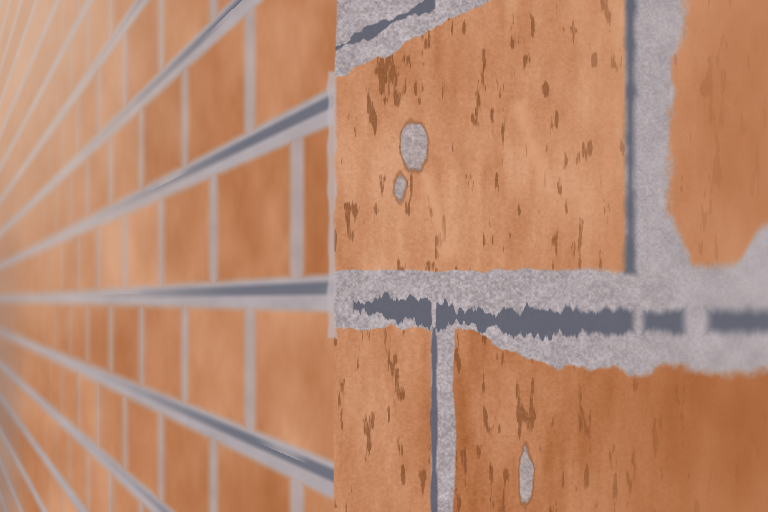
This texture is drawn by a Shadertoy shader. Its source:

```glsl
const vec3 CLAY_LIGHT = vec3(0.83, 0.61, 0.47);
const vec3 CLAY_DEEP = vec3(0.65, 0.39, 0.23);
const vec3 MORTAR = vec3(0.68, 0.64, 0.65);
const vec3 SHADOW = vec3(0.36, 0.37, 0.42);
const vec3 HAZE = vec3(0.86, 0.75, 0.67);
const vec2 VANISH = vec2(-0.137, 0.414); // where the side courses meet
const float CORNER = 0.652;
const float COURSE = 0.465;              // slope step between side courses
const float BRICK = 0.41;                // brick length in inverse depth
const float BRICK_PHASE = 1.395;

float hash(vec2 p) {
  vec3 q = fract(p.xyx * 0.1031);
  q += dot(q, q.yzx + 33.33);
  return fract((q.x + q.y) * q.z);
}

float noise(vec2 p) {
  vec2 i = floor(p), f = fract(p);
  f = f * f * (3.0 - 2.0 * f);
  return mix(mix(hash(i), hash(i + vec2(1, 0)), f.x),
             mix(hash(i + vec2(0, 1)), hash(i + vec2(1, 1)), f.x), f.y);
}

float fbm(vec2 p) {
  float sum = 0.0, amp = 0.533;
  for (int i = 0; i < 4; i++) {
    sum += amp * noise(p);
    p = p * 2.03 + 17.3;
    amp *= 0.5;
  }
  return sum;
}

float inside(float d, float blur) { return smoothstep(-blur, blur, d); }
float toJoint(float v) { return abs(fract(v + 0.5) - 0.5); }

float ellipse(vec2 p, vec2 c, vec2 r) {
  return (1.0 - length((p - c) / r)) * min(r.x, r.y);
}

float segment(vec2 p, vec2 a, vec2 b) {
  vec2 ab = b - a;
  return length(p - a - ab * clamp(dot(p - a, ab) / dot(ab, ab), 0.0, 1.0));
}

// Receding, out of focus wall
vec3 sideWall(vec2 p) {
  float depth = max(p.x - VANISH.x, 0.05);
  float v = ((VANISH.y - p.y) / depth + 0.03) / COURSE;
  float row = floor(v);
  float u = (1.0 / depth - BRICK_PHASE) / BRICK + 0.5 * mod(row + 1.0, 2.0);
  float blur = mix(0.014, 0.009, p.x / CORNER);
  float near = smoothstep(0.04, 0.24, p.x);

  float tone = mix(0.5, hash(vec2(floor(u), row) + 41.0), near);
  float stain = fbm(vec2(p.x * 16.0, p.y * 7.0) + row * 3.7);
  vec3 col = mix(CLAY_LIGHT, CLAY_DEEP, clamp(0.45 * tone + 0.9 * stain - 0.26, 0.0, 1.0));

  float bed = (0.047 - toJoint(v - 0.027) * COURSE) * depth;
  float head = (0.027 - toJoint(u) * BRICK) * depth * depth;
  float joint = max(inside(bed, blur), inside(head, blur * 0.8) * near * 0.85);
  col = mix(col, MORTAR + 0.08 * (fbm(p * 22.0) - 0.4), joint);

  float groove = inside((0.016 - toJoint(v) * COURSE) * depth, blur * 0.7);
  groove *= smoothstep(0.12, 0.5, p.x) * smoothstep(0.2, 0.55, noise(p * vec2(9, 5) + row));
  col = mix(col, SHADOW + 0.03, groove * 0.85);

  // Light veil above, dim border below
  float veil = (1.0 - smoothstep(0.0, 0.5, p.x)) * smoothstep(0.1, 1.0, p.y);
  float dim = (1.0 - smoothstep(0.0, 0.07, p.x)) * (1.0 - smoothstep(0.1, 0.8, p.y));
  return mix(mix(col, HAZE, veil * 0.65), MORTAR * 0.8, dim * 0.55);
}

// Near wall, sharp by the corner and softer to the right
vec3 frontWall(vec2 p, float pixel) {
  float soft = smoothstep(0.95, 1.5, p.x);
  float fine = 1.0 - 0.85 * soft;
  float blur = max(pixel, mix(0.0025, 0.015, soft));
  float ragged = (fbm(p * vec2(34, 22)) - 0.5) * 0.035;
  float grain = noise(p * 170.0) + noise(p * 310.0) - 1.0;

  // Brick outlines
  float bedTop = 0.472 + 0.012 * smoothstep(1.25, 1.38, p.x) + 0.08 * smoothstep(1.43, 1.5, p.x);
  float bedBottom = mix(0.362, 0.28, smoothstep(0.86, 1.12, p.x)) + 0.012 * cos(p.x * 28.0 - 37.2) * soft;
  float slant = 0.845 + 0.485 * (p.x - CORNER);
  float headRight = 1.363 - 0.05 * smoothstep(0.46, 0.6, p.y) + 0.026 * smoothstep(0.88, 0.96, p.y);
  float above = p.y - bedTop + ragged * 0.45;
  float big = min(min(above, slant - p.y + ragged), 1.224 - p.x + ragged * 0.3);
  float upper = max(big, min(above, p.x - headRight + ragged));
  float lower = min(bedBottom - p.y + ragged, max(0.842 - p.x, p.x - 0.888 + ragged * 0.4));

  // Fired clay with upright streaks
  float age = 0.28 + 0.7 * (fbm(p * vec2(7, 4.5) + 8.0) - 0.5);
  age += 0.6 * (fbm(p * vec2(42, 9)) - 0.5) * fine + 0.2 * inside(p.x - 1.26, 0.04);
  age += step(p.y, 0.42) * mix(0.15, 0.42, smoothstep(0.84, 0.9, p.x));
  vec3 clay = mix(CLAY_LIGHT, CLAY_DEEP, clamp(age, 0.0, 1.0));
  float scratch = smoothstep(0.66, 0.76, fbm(p * vec2(75, 17) + 5.0));
  clay = mix(clay, CLAY_DEEP * 0.75, scratch * 0.65 * fine) + 0.035 * grain * fine;
  float scuff = min(segment(p, vec2(1.015, 0.79), vec2(1.065, 0.64)),
                    segment(p, vec2(0.835, 0.65), vec2(0.875, 0.51)));
  clay = mix(clay, CLAY_LIGHT + 0.04, inside(0.012 - scuff + ragged * 0.6, 0.012) * 0.6);

  vec3 mortar = MORTAR + 0.1 * (fbm(p * 30.0) - 0.5) + 0.11 * grain * fine;
  vec3 col = mix(mortar, clay, inside(max(upper, lower), blur));

  // Shadowed groove, broken by gaps
  float drip = (fbm(p * vec2(65, 14)) - 0.5) * 0.06 * fine;
  float groove = 0.021 - abs(p.y - mix(0.403, 0.372, smoothstep(0.7, 1.0, p.x))) + drip;
  groove = min(groove, min(p.x - 0.69, abs(p.x - 0.848) - 0.005 + drip * 0.4));
  groove = min(groove, min(abs(p.x - 1.247) - 0.01, abs(p.x - 1.36) - 0.024));

  // Dark seams along the other joints
  float seamUp = min(0.009 - abs(p.x - 1.231) + ragged * 0.4, p.y - 0.465);
  float seamDown = min(0.005 - abs(p.x - 0.848) + ragged * 0.25, 0.36 - p.y);
  float seamTop = min(0.012 - abs(p.y - slant - 0.058) + ragged, 0.85 - p.x);
  float dark = max(max(groove, seamUp), max(seamDown, seamTop));
  col = mix(col, SHADOW, inside(dark, blur) * 0.9);

  // Chips of mortar
  float chip = max(ellipse(p, vec2(0.807, 0.715), vec2(0.025, 0.045)),
                   ellipse(p, vec2(0.778, 0.633), vec2(0.011, 0.026)));
  chip = max(chip, ellipse(p, vec2(1.027, 0.055), vec2(0.012, 0.05))) + ragged * 0.7;
  col = mix(col, CLAY_DEEP * 0.7, inside(chip + 0.003, 0.003) * 0.6);
  return mix(col, mortar, inside(chip, 0.003) * 0.9);
}

void mainImage(out vec4 fragColor, in vec2 fragCoord) {
  vec2 p = fragCoord / iResolution.y;
  float pixel = 1.0 / iResolution.y;
  float edge = CORNER + 0.006 * smoothstep(0.8, 1.0, p.y);
  vec3 col = mix(sideWall(p), frontWall(p, pixel), inside(p.x - edge, max(pixel, 0.002)));

  // Pale mortar lip along the corner
  float lip = 0.003 - abs(p.x - CORNER + 0.004) + noise(p * 35.0) * 0.008;
  lip = min(lip, min(p.y - 0.34, 0.86 - p.y));
  col = mix(col, MORTAR + 0.06, inside(lip, 0.004) * 0.75);
  fragColor = vec4(clamp(col, 0.0, 1.0), 1.0);
}
```
